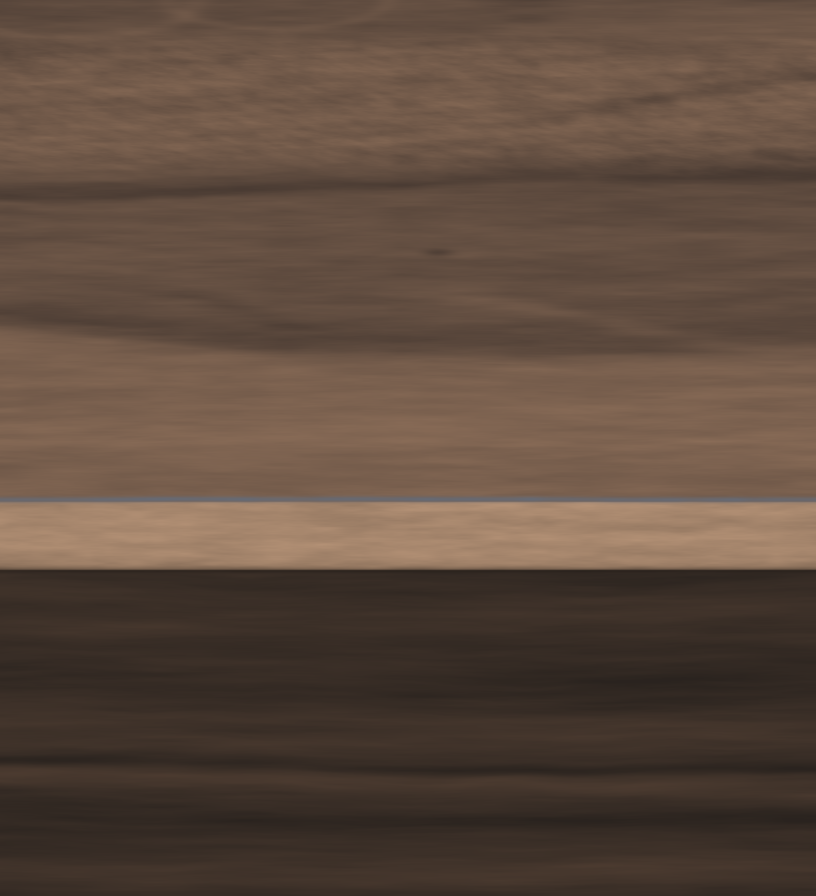
A WebGL 1 fragment shader for this texture:

```glsl
precision highp float;
// Walnut board with a pale front edge, a thin blue-grey seam and a dark lower panel.
uniform vec2 u_resolution;

const float SEAM_Y = 0.4425;
const float EDGE_TOP = 0.4400;
const float EDGE_BOTTOM = 0.3640;
const float SEAM_HALF_WIDTH = 0.0032;
const vec3 BOARD_DARK = vec3(0.300, 0.240, 0.205);
const vec3 BOARD_LIGHT = vec3(0.545, 0.428, 0.345);
const vec3 EDGE_COLOR = vec3(0.650, 0.525, 0.425);
const vec3 SEAM_COLOR = vec3(0.400, 0.415, 0.455);
const vec3 PANEL_DARK = vec3(0.165, 0.138, 0.120);
const vec3 PANEL_LIGHT = vec3(0.370, 0.282, 0.225);
const vec2 KNOT = vec2(0.537, 0.718);

float hash(vec2 p) {
  return fract(sin(dot(p, vec2(127.1, 311.7))) * 43758.5453);
}

float noise(vec2 p) {
  vec2 i = floor(p), f = fract(p);
  f = f * f * (3.0 - 2.0 * f);
  return mix(mix(hash(i), hash(i + vec2(1.0, 0.0)), f.x),
             mix(hash(i + vec2(0.0, 1.0)), hash(i + 1.0), f.x), f.y);
}

// Signed layered noise, about -0.5 to 0.5.
float grain(vec2 p) {
  float sum = 0.0, gain = 0.5;
  for (int i = 0; i < 4; i++) {
    sum += gain * (noise(p) - 0.5);
    p = p * vec2(1.9, 2.1) + 17.3;
    gain *= 0.55;
  }
  return sum;
}

// Soft line of the given width around distance zero.
float streak(float d, float width) {
  d /= width;
  return exp(-d * d);
}

// Streak with a crisp lower side and a long fade above it.
float growthLine(float d, float below, float above) {
  return streak(d, d < 0.0 ? below : above);
}

float arch(vec2 p, vec2 center, vec2 radius) {
  return streak(length((p - center) / radius) - 1.0, 0.12);
}

vec3 boardColor(vec2 p) {
  float x = p.x;
  float wave = 0.008 * grain(vec2(x * 4.0, p.y * 9.0));
  float y = p.y + wave;

  // Broad tonal bands
  float tone = mix(0.62, 0.27, smoothstep(0.90, 0.985, y - 0.035 * x));
  float lineA = 0.779 + 0.022 * smoothstep(0.0, 0.75, x);
  float lineB = 0.608 + 0.035 * (1.0 - smoothstep(-0.1, 0.42, x));
  tone = mix(0.34, tone, smoothstep(-0.005, 0.065, y - lineA));
  float lowerTone = 0.69 + 0.10 * streak(y - 0.52, 0.05);
  tone = mix(lowerTone, tone, smoothstep(-0.025, 0.02, y - lineB));
  tone += 0.10 * streak(y - 0.70, 0.035) * (1.0 - x);

  // Growth lines and pale veins
  tone -= 0.30 * growthLine(y - lineA, 0.007, 0.016);
  tone -= 0.22 * growthLine(y - lineB, 0.006, 0.030);
  float lineC = 0.848 + 0.067 * smoothstep(0.45, 1.05, x);
  tone -= 0.27 * streak(y - lineC, 0.007) * smoothstep(0.50, 0.85, x);
  float vein = 0.672 - 0.064 * smoothstep(0.48, 1.0, x);
  tone += 0.18 * streak(y - vein, 0.009) * smoothstep(0.45, 0.62, x);
  float veinLeft = 0.685 - 0.065 * smoothstep(0.12, 0.5, x);
  tone -= 0.10 * streak(y - veinLeft, 0.010) * (1.0 - smoothstep(0.3, 0.5, x));
  tone += 0.16 * arch(p, vec2(0.09, 1.0), vec2(0.15, 0.043));
  tone += 0.14 * arch(p, vec2(0.34, 1.0), vec2(0.135, 0.032));
  tone -= 0.15 * streak(length((p - vec2(0.65, 1.0)) / vec2(2.5, 1.0)), 0.025);

  // Sloping pores above, straight fibres below
  float poreZone = smoothstep(0.79, 0.83, y) * (1.0 - smoothstep(0.93, 0.98, y));
  tone += 0.42 * poreZone * grain(vec2(x * 32.0, (y + 0.12 * x) * 130.0));
  tone += 0.30 * grain(vec2(x * 4.0, (y - 0.04 * x * poreZone) * 75.0));
  tone += 0.28 * grain(vec2(x * 14.0 + 5.0, y * 140.0));
  vec2 k = (p - KNOT) / vec2(0.019, 0.0045);
  tone -= 0.36 * exp(-dot(k, k));
  return mix(BOARD_DARK, BOARD_LIGHT, tone);
}

vec3 edgeColor(vec2 p) {
  float g = 0.18 * grain(vec2(p.x * 18.0, p.y * 110.0));
  g += 0.16 * grain(vec2(p.x * 5.0 + 3.0, p.y * 65.0));
  float shade = 1.0 - 0.10 * streak(p.y - EDGE_BOTTOM, 0.010);
  return EDGE_COLOR * (shade + g);
}

vec3 panelColor(vec2 p) {
  float x = p.x;
  float y = p.y + 0.018 * grain(vec2(x * 3.0, p.y * 8.0));
  float tone = 0.25 + 0.10 * streak(y - 0.31, 0.03);
  tone += 0.17 * streak(y - 0.18, 0.030);
  tone += 0.32 * streak(y - 0.133 + 0.022 * x * x, 0.014);
  tone += 0.24 * streak(y - 0.025, 0.020);
  tone -= 0.24 * streak(y - 0.151 + 0.014 * x, 0.006);
  tone -= 0.12 * streak(y - 0.085, 0.018);
  tone -= 0.14 * streak(length((p - vec2(0.82, 0.245)) / vec2(6.0, 1.0)), 0.045);
  tone += 0.40 * grain(vec2(x * 2.5, y * 60.0));
  tone += 0.20 * grain(vec2(x * 10.0, y * 130.0));
  return mix(PANEL_DARK, PANEL_LIGHT, clamp(tone, 0.0, 1.0));
}

void main() {
  vec2 p = gl_FragCoord.xy / u_resolution;
  float soft = max(0.0012, 0.75 / u_resolution.y);
  vec3 color = mix(panelColor(p), edgeColor(p), smoothstep(-soft, soft, p.y - EDGE_BOTTOM));
  color = mix(color, boardColor(p), smoothstep(-soft, soft, p.y - EDGE_TOP));
  color *= 1.0 - 0.22 * streak(p.y - EDGE_BOTTOM, 0.003);
  float seam = streak(p.y - SEAM_Y - 0.001 * (noise(vec2(p.x * 9.0, 2.0)) - 0.5), SEAM_HALF_WIDTH);
  color = mix(color, SEAM_COLOR, seam * (0.75 + 0.25 * noise(vec2(p.x * 40.0, 7.0))));
  gl_FragColor = vec4(color, 1.0);
}
```
